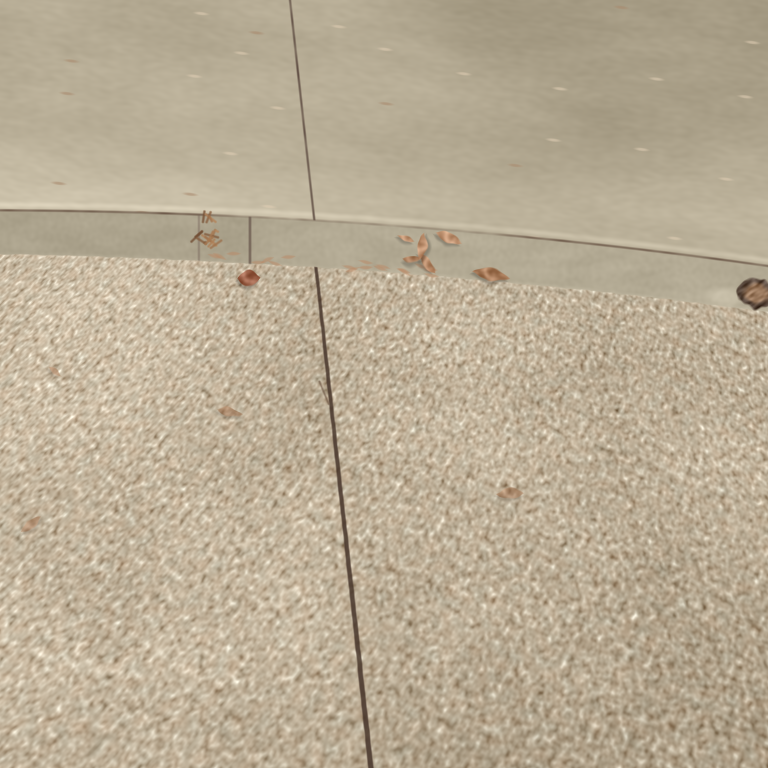
Reproduce this texture procedurally as a WebGL 2 fragment shader.

```glsl
#version 300 es
precision highp float;
uniform vec2 u_resolution;
out vec4 fragColor;

#define GRAIN_SCALE 62.0
#define GRAIN_CONTRAST 0.215
#define HORIZON 1.67
#define SLAB_COLOR vec3(0.728, 0.688, 0.597)
#define CURB_COLOR vec3(0.672, 0.637, 0.550)
#define GRAVEL_COLOR vec3(0.752, 0.694, 0.602)
#define CRACK_COLOR vec3(0.27, 0.20, 0.16)
#define LEAF_COLOR vec3(0.68, 0.48, 0.34)
#define LEAF_COUNT 11

// Center, angle and half length of each fallen leaf
const vec4 LEAVES[LEAF_COUNT] = vec4[](
  vec4(0.323, 0.638, 0.1, 0.014), vec4(0.638, 0.643, -0.2, 0.024),
  vec4(0.585, 0.690, -0.4, 0.018), vec4(0.557, 0.656, -0.9, 0.016),
  vec4(0.537, 0.662, 0.1, 0.012), vec4(0.529, 0.690, -0.3, 0.012),
  vec4(0.550, 0.679, 1.4, 0.017), vec4(0.072, 0.516, -0.7, 0.009),
  vec4(0.299, 0.464, -0.25, 0.016), vec4(0.664, 0.357, 0.0, 0.018),
  vec4(0.040, 0.317, 0.6, 0.016));

vec2 hash2(vec2 c) {
  c = vec2(dot(c, vec2(127.1, 311.7)), dot(c, vec2(269.5, 183.3)));
  return fract(sin(c) * 43758.5);
}

float corner(vec2 cell, vec2 offset, vec2 f) {
  return dot(hash2(cell + offset) * 2.0 - 1.0, f - offset);
}

float gradientNoise(vec2 p) {
  vec2 i = floor(p), f = p - i;
  vec2 u = f * f * f * (f * (f * 6.0 - 15.0) + 10.0);
  return mix(mix(corner(i, vec2(0, 0), f), corner(i, vec2(1, 0), f), u.x),
             mix(corner(i, vec2(0, 1), f), corner(i, vec2(1, 1), f), u.x), u.y);
}

vec2 rotate(vec2 p, float a) {
  return vec2(cos(a) * p.x + sin(a) * p.y, cos(a) * p.y - sin(a) * p.x);
}

float stroke(float d, float halfWidth, float aa) {
  return 1.0 - smoothstep(halfWidth - aa, halfWidth + aa, abs(d));
}

float segment(vec2 p, vec2 a, vec2 b) {
  vec2 ab = b - a;
  return length(p - a - ab * clamp(dot(p - a, ab) / dot(ab, ab), 0.0, 1.0));
}

float leafMask(vec2 q, float len, float wid, float aa) {
  float d = (abs(q.y) / wid + q.x * q.x / (len * len) - 1.0) * wid;
  return 1.0 - smoothstep(-aa, aa, d);
}

vec3 slab(vec2 p) {
  vec2 s = rotate(p, -0.12);
  float cloud = gradientNoise(s * vec2(4.0, 9.0)) + 0.6 * gradientNoise(s * vec2(11.0, 42.0));
  vec3 c = SLAB_COLOR + 0.055 * cloud + 0.03 * gradientNoise(s * vec2(60.0, 150.0));
  c -= 0.06 * smoothstep(0.36, 0.75, p.x) * smoothstep(0.68, 0.86, p.y);
  c -= 0.02 * smoothstep(0.85, 1.0, p.y);
  c += 0.06 * smoothstep(0.86, 0.73, p.y) * smoothstep(0.85, 0.1, p.x);
  // Pale and rusty flecks
  vec2 g = s * vec2(17.0, 45.0), cell = floor(g), r = hash2(cell);
  vec2 q = (fract(g) - 0.25 - 0.5 * r) / vec2(17.0, 45.0);
  float fleck = smoothstep(1.0, 0.2, length(q / vec2(0.013, 0.003))) * step(0.87, hash2(cell + 7.0).x);
  return mix(c, mix(vec3(0.87, 0.80, 0.70), vec3(0.66, 0.54, 0.43), step(0.75, r.x)), 0.6 * fleck);
}

vec3 gravel(vec2 p) {
  float depth = HORIZON - p.y;
  vec2 q = rotate(vec2((p.x - 0.5) / depth, -log(depth)) * HORIZON * GRAIN_SCALE, 1.0);
  float grain = gradientNoise(q * vec2(1.2, 1.6)) + 0.75 * gradientNoise(q * vec2(2.1, 2.7) + 31.0);
  float tint = gradientNoise(q * 0.8 + 70.0);
  float patches = gradientNoise(p * 4.0 + 3.0) + 0.7 * gradientNoise(p * 11.0) + 0.5 * gradientNoise(p * 27.0);
  vec3 c = GRAVEL_COLOR + 0.06 * patches + vec3(0.03, -0.005, -0.02) * tint;
  c -= 0.06 * smoothstep(0.35, 0.0, p.y) * smoothstep(-0.3, 0.8, p.x);
  c += 0.03 * smoothstep(0.55, 0.1, p.x) - 0.02 * smoothstep(0.5, 0.9, p.x);
  c += 0.02 * smoothstep(0.45, 0.65, p.y);
  return c + GRAIN_CONTRAST * vec3(0.9, 1.0, 1.06) * (grain + 0.6 * grain * abs(grain));
}

void main() {
  vec2 p = gl_FragCoord.xy / u_resolution;
  float aa = max(1.0 / u_resolution.y, 0.0014);
  float top = p.y - (0.7262 - p.x * (0.0037 + 0.0689 * p.x));
  float bottom = p.y - (0.669 - p.x * (0.0179 + 0.0576 * p.x)) + 0.002 * gradientNoise(p * 60.0);
  float onSlab = smoothstep(-aa, aa, top), onGravel = smoothstep(aa, -aa, bottom);
  float onCurb = (1.0 - onSlab) * (1.0 - onGravel);
  float wear = gradientNoise(p * vec2(40.0, 55.0));

  // Three surfaces
  vec3 curb = CURB_COLOR + 0.05 * gradientNoise(p * vec2(15.0, 50.0)) + 0.03 * gradientNoise(p * 130.0);
  curb += 0.03 * smoothstep(0.28, 0.45, p.x);
  vec3 color = mix(mix(curb, slab(p), onSlab), gravel(p), onGravel);

  // Curb lip, gutter and joints
  color += 0.06 * stroke(top - 0.007, 0.003, 0.003) + 0.03 * stroke(bottom, 0.002, 0.003);
  float lip = 0.75 - 0.45 * smoothstep(0.24, 0.32, p.x) * smoothstep(0.72, 0.6, p.x) + 0.5 * wear;
  color = mix(color, vec3(0.42, 0.34, 0.28), clamp(lip, 0.0, 1.0) * stroke(top, 0.0014, aa));
  float slabJoint = p.x - mix(0.409, 0.3776, (p.y - 0.716) / 0.284);
  float gravelJoint = p.x - mix(0.483, 0.4115, p.y / 0.652) + 0.0008 * wear;
  color = mix(color, CRACK_COLOR + 0.1, (0.8 + 0.4 * wear) * onSlab * stroke(slabJoint, 0.0014, aa));
  float gap = stroke(gravelJoint, mix(0.0034, 0.0021, p.y / 0.65), aa);
  color = mix(color, CRACK_COLOR + 0.15 * wear, (0.85 + 0.3 * wear) * onGravel * gap);
  color = mix(color, CRACK_COLOR + 0.14, 0.75 * onCurb * stroke(p.x - 0.3255, 0.0017, aa));
  color = mix(color, CRACK_COLOR + 0.2, 0.5 * onCurb * stroke(p.x - 0.259, 0.0014, aa));

  // Twigs in the curb gap, and crumbs along the gutter
  for (int i = 0; i < 18; i++) {
    vec2 r = hash2(vec2(i, 5.0)), t = hash2(vec2(i, 9.0)) - 0.5;
    vec2 a = vec2(0.272, 0.695) + (r - 0.5) * vec2(0.02, 0.036);
    float twig = stroke(segment(p, a, a + t * vec2(0.035, 0.03)), 0.0015, aa);
    color = mix(color, mix(vec3(0.43, 0.29, 0.19), vec3(0.72, 0.53, 0.36), r.x), 0.8 * twig);
    vec2 q = vec2(p.x - 0.27 - 0.30 * r.x, bottom - 0.012 * r.y);
    color = mix(color, LEAF_COLOR + 0.05, 0.5 * leafMask(rotate(q, t.x), 0.009, 0.0022, aa));
  }
  float stem = segment(p, vec2(0.416, 0.503), vec2(0.428, 0.474));
  color = mix(color, vec3(0.43, 0.34, 0.27), 0.65 * stroke(stem, 0.0012, aa));

  // Fallen leaves with a soft shadow
  for (int i = 0; i < LEAF_COUNT; i++) {
    vec4 l = LEAVES[i];
    float wid = l.w * (i == 0 ? 0.75 : 0.35), fade = l.y < 0.6 ? 0.5 : 0.85;
    vec2 q = rotate(p - l.xy, l.z) + 0.005 * vec2(wear, gradientNoise(p * 70.0 + 9.0));
    color *= 1.0 - 0.25 * fade * leafMask(q + vec2(0.002, 0.004), l.w, wid, 0.003);
    vec3 tone = LEAF_COLOR + 0.16 * (hash2(l.xy * 50.0).x - 0.4) + 0.3 * gradientNoise(q * 110.0);
    tone -= i == 0 ? vec3(0.06, 0.12, 0.08) : vec3(0.0);
    color = mix(color, tone, fade * leafMask(q, l.w, wid, aa));
  }

  // Dark clump at the right, on a pale stain
  vec2 q = rotate(p - vec2(0.985, 0.618), -0.15);
  color += 0.08 * smoothstep(0.035, 0.01, length((p - vec2(0.945, 0.614)) * vec2(1.0, 2.0)));
  float r = length(q / vec2(0.025, 0.019)) + 0.25 * gradientNoise(p * 90.0);
  vec3 clump = mix(vec3(0.60, 0.46, 0.35), vec3(0.28, 0.21, 0.17), smoothstep(0.5, 0.85, r));
  clump += 0.35 * gradientNoise(rotate(p, 0.6) * vec2(80.0, 200.0));
  color = mix(color, clump, 0.9 * smoothstep(1.08, 0.9, r));

  fragColor = vec4(clamp(color, 0.0, 1.0), 1.0);
}
```
